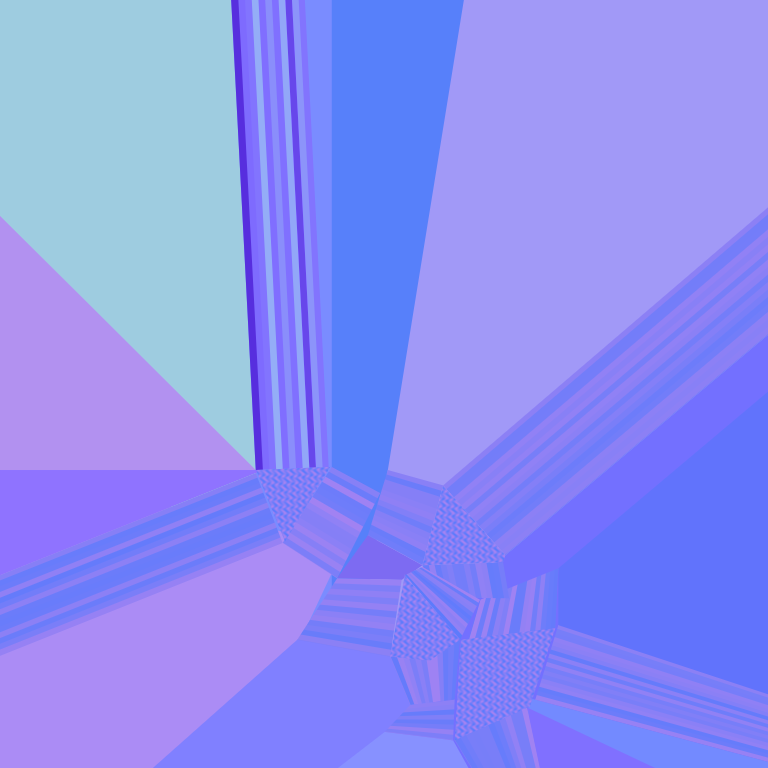
This texture map is drawn by a WebGL 2 fragment shader. Its source:

```glsl
#version 300 es
precision highp float;
uniform vec2 u_resolution;
out vec4 fragColor;

vec2 p;
float pixel;
vec3 color;

float hash(float n) { return fract(sin(n * 12.99) * 4375.85); }

// Signed distance, positive to the left of the line from a to b
float side(vec2 a, vec2 b) {
  vec2 d = normalize(b - a);
  return dot(p - a, vec2(-d.y, d.x));
}

float quad(vec2 a, vec2 b, vec2 c, vec2 d) {
  return min(min(side(a, b), side(b, c)), min(side(c, d), side(d, a)));
}

void fill(float dist, vec3 paint) {
  color = mix(color, paint, clamp(dist / pixel + 0.5, 0.0, 1.0));
}

vec3 palette(float warmth) {
  return mix(vec3(0.36, 0.48, 0.99), vec3(0.70, 0.52, 0.94), warmth);
}

// Random stripes running along the rails ab and cd
void band(vec2 a, vec2 b, vec2 c, vec2 d, float count, float cool, float warm) {
  float near = side(a, b), span = near + side(c, d);
  float k = near / span * count, i = floor(k);
  float edge = clamp(fract(k) * abs(span) / (count * pixel), 0.0, 1.0);
  float seed = count + a.x * 17.0;
  float tone = mix(hash(i - 1.0 + seed), hash(i + seed), edge);
  fill(quad(a, b, c, d), palette(mix(cool, warm, tone)));
}

// Fine knitted dots
void weave(vec2 a, vec2 b, vec2 c, vec2 d) {
  float knit = sin(p.x * 804.0 + 1.5 * sin(p.y * 620.0)) * 0.25
             + sin(p.y * 804.0 + p.x * 402.0) * 0.18;
  fill(quad(a, b, c, d), palette(0.42 + knit));
}

// Upright stripes with an ordered run of tones
void uprightBand(vec2 a, vec2 b, vec2 c, vec2 d) {
  float tones[11] = float[11](0.0, 0.48, 0.55, 1.0, 0.5, 0.75, 0.52, 0.95, 0.2, 0.8, 0.55);
  float near = side(a, b), span = near + side(c, d);
  float k = clamp(near / span * 11.0, 0.0, 10.99);
  int i = int(k);
  float edge = clamp(fract(k) * abs(span) / (11.0 * pixel), 0.0, 1.0);
  float tone = mix(tones[max(i - 1, 0)], tones[i], edge);
  vec3 violet = mix(vec3(0.34, 0.18, 0.87), vec3(0.50, 0.43, 1.0), min(tone * 2.0, 1.0));
  fill(quad(a, b, c, d), mix(violet, vec3(0.58, 0.68, 0.97), max(tone * 2.0 - 1.0, 0.0)));
}

void main() {
  p = gl_FragCoord.xy / u_resolution;
  pixel = 1.0 / u_resolution.y;
  color = vec3(0.63, 0.60, 0.97);

  // Flat facets, upper and right
  fill(side(vec2(0.505, 0.388), vec2(0.604, 1.0)), vec3(0.34, 0.50, 0.98));
  fill(0.432 - p.x, vec3(0.48, 0.55, 1.0));
  fill(side(vec2(1.0, 0.564), vec2(0.658, 0.277)), vec3(0.45, 0.44, 1.0));
  fill(min(side(vec2(1.0, 0.49), vec2(0.727, 0.26)), p.x - 0.727), vec3(0.38, 0.45, 0.99));
  fill(min(side(vec2(1.0, 0.008), vec2(0.697, 0.089)), p.x - 0.688), vec3(0.45, 0.54, 1.0));
  fill(min(side(vec2(0.853, 0.0), vec2(0.688, 0.078)), p.x - 0.688), vec3(0.50, 0.44, 1.0));

  // Flat facets, left and bottom
  fill(side(vec2(0.333, 0.388), vec2(0.301, 1.0)), vec3(0.62, 0.80, 0.88));
  fill(quad(vec2(0.0, 0.388), vec2(0.0), vec2(0.313, 0.0), vec2(0.449, 0.29)), vec3(0.67, 0.55, 0.96));
  fill(min(side(vec2(0.333, 0.388), vec2(0.0, 0.719)), 0.388 - 0.388 + p.y - 0.388), vec3(0.70, 0.57, 0.94));
  fill(min(0.388 - p.y, side(vec2(0.0, 0.251), vec2(0.333, 0.384))), vec3(0.56, 0.45, 1.0));
  fill(quad(vec2(0.387, 0.167), vec2(0.199, 0.0), vec2(0.6, 0.0), vec2(0.53, 0.16)), vec3(0.50, 0.50, 1.0));
  fill(quad(vec2(0.501, 0.047), vec2(0.44, 0.0), vec2(0.61, 0.0), vec2(0.59, 0.036)), vec3(0.53, 0.57, 1.0));
  fill(quad(vec2(0.479, 0.303), vec2(0.439, 0.247), vec2(0.523, 0.245), vec2(0.55, 0.264)), vec3(0.49, 0.42, 0.95));

  // Long striped bands
  uprightBand(vec2(0.301, 1.0), vec2(0.333, 0.388), vec2(0.428, 0.392), vec2(0.397, 1.0));
  band(vec2(0.0, 0.146), vec2(0.368, 0.293), vec2(0.333, 0.384), vec2(0.0, 0.251), 14.0, 0.05, 0.8);
  band(vec2(0.658, 0.277), vec2(1.0, 0.564), vec2(1.0, 0.73), vec2(0.577, 0.368), 17.0, 0.15, 0.62);
  band(vec2(0.697, 0.089), vec2(1.0, 0.008), vec2(1.0, 0.096), vec2(0.727, 0.186), 18.0, 0.1, 0.7);

  // Short striped bands around the hubs
  band(vec2(0.368, 0.293), vec2(0.439, 0.247), vec2(0.495, 0.358), vec2(0.432, 0.392), 15.0, 0.1, 0.8);
  band(vec2(0.479, 0.303), vec2(0.55, 0.264), vec2(0.577, 0.368), vec2(0.505, 0.388), 13.0, 0.1, 0.7);
  band(vec2(0.387, 0.167), vec2(0.508, 0.145), vec2(0.523, 0.245), vec2(0.439, 0.247), 12.0, 0.1, 0.7);
  band(vec2(0.625, 0.219), vec2(0.61, 0.167), vec2(0.723, 0.182), vec2(0.727, 0.26), 16.0, 0.1, 0.8);
  band(vec2(0.55, 0.264), vec2(0.56, 0.222), vec2(0.663, 0.221), vec2(0.655, 0.268), 14.0, 0.1, 0.7);
  band(vec2(0.527, 0.251), vec2(0.599, 0.167), vec2(0.625, 0.219), vec2(0.55, 0.262), 11.0, 0.0, 0.8);
  band(vec2(0.508, 0.145), vec2(0.534, 0.082), vec2(0.592, 0.089), vec2(0.599, 0.167), 12.0, 0.1, 0.8);
  band(vec2(0.501, 0.047), vec2(0.59, 0.036), vec2(0.592, 0.089), vec2(0.534, 0.082), 8.0, 0.1, 0.7);
  band(vec2(0.592, 0.036), vec2(0.62, -0.01), vec2(0.705, -0.01), vec2(0.685, 0.085), 13.0, 0.1, 0.8);

  // Knitted hubs
  weave(vec2(0.333, 0.388), vec2(0.342, 0.366), vec2(0.37, 0.293), vec2(0.43, 0.392));
  weave(vec2(0.55, 0.264), vec2(0.655, 0.268), vec2(0.658, 0.277), vec2(0.577, 0.368));
  weave(vec2(0.527, 0.251), vec2(0.508, 0.145), vec2(0.56, 0.14), vec2(0.599, 0.167));
  weave(vec2(0.6, 0.167), vec2(0.592, 0.036), vec2(0.69, 0.08), vec2(0.723, 0.182));

  fragColor = vec4(color, 1.0);
}
```
